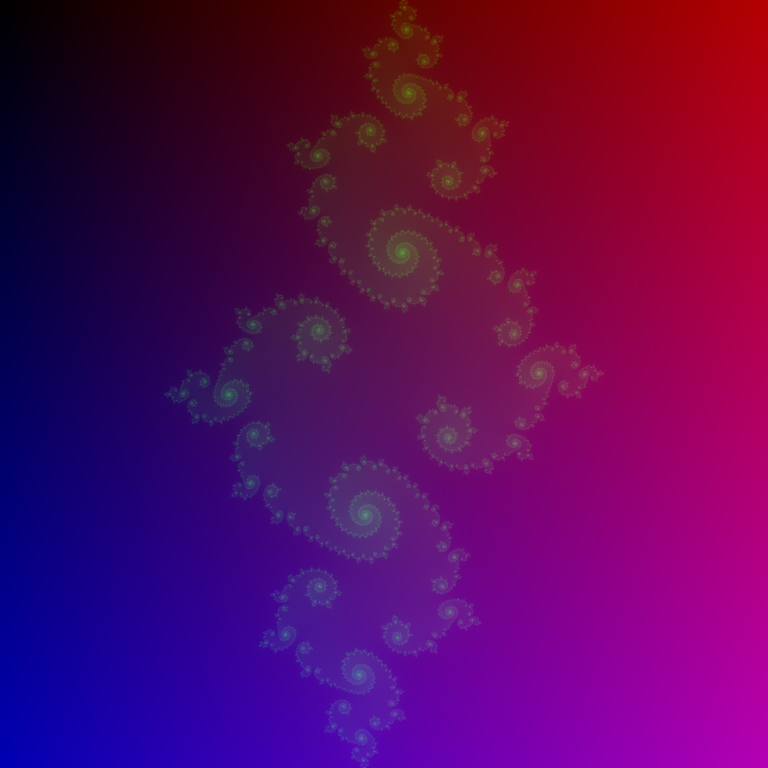
Give the GLSL for this background, as a WebGL 1 fragment shader.

```glsl
precision highp float;

uniform vec2 u_resolution;

#define SEED vec2(-0.7703, 0.1464)
#define VIEW_SPAN 3.0
#define MAX_STEPS 200
#define BAILOUT 64.0
#define GREEN_PER_STEP 0.0039
#define GRADIENT_PEAK 0.705
#define SAMPLES 2

vec2 complexSquare(vec2 z) {
    return vec2(z.x * z.x - z.y * z.y, 2.0 * z.x * z.y);
}

// Continuous number of steps before the Julia orbit escapes
float escapeSteps(vec2 z) {
    float steps = 0.0;
    for (int i = 0; i < MAX_STEPS; i++) {
        z = complexSquare(z) + SEED;
        if (dot(z, z) > BAILOUT) {
            return max(steps - log2(0.5 * log2(dot(z, z))), 0.0);
        }
        steps += 1.0;
    }
    return steps;
}

// Canvas position to complex plane, with the real axis pointing up
vec2 toPlane(vec2 pixel) {
    vec2 centered = (pixel - 0.5 * u_resolution) / min(u_resolution.x, u_resolution.y);
    return VIEW_SPAN * vec2(centered.y, -centered.x);
}

void main() {
    // Average a subpixel grid to soften the fine filaments
    float steps = 0.0;
    for (int row = 0; row < SAMPLES; row++) {
        for (int column = 0; column < SAMPLES; column++) {
            vec2 cell = vec2(float(column), float(row));
            vec2 offset = (cell + 0.5) / float(SAMPLES) - 0.5;
            steps += escapeSteps(toPlane(gl_FragCoord.xy + offset));
        }
    }
    steps /= float(SAMPLES * SAMPLES);

    // Red grows to the right, blue grows downward, green follows the fractal
    vec2 uv = gl_FragCoord.xy / u_resolution;
    float red = GRADIENT_PEAK * uv.x;
    float green = GREEN_PER_STEP * steps;
    float blue = GRADIENT_PEAK * (1.0 - uv.y);
    gl_FragColor = vec4(red, green, blue, 1.0);
}
```
